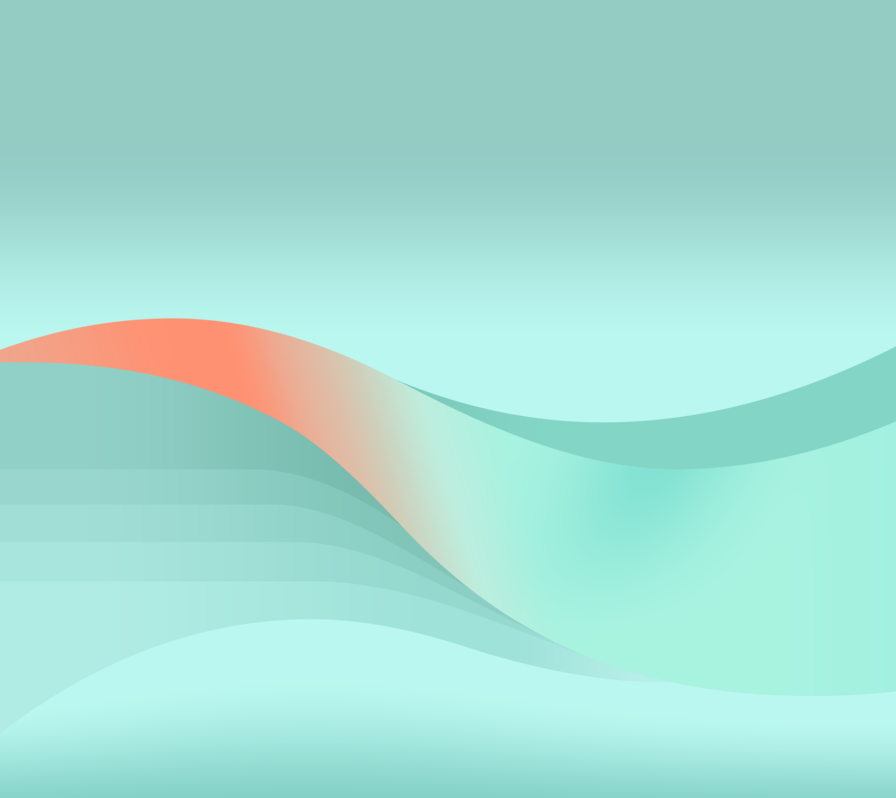
Give the GLSL for this background, as a Shadertoy shader.

```glsl
// Cubic between two knots (x, height, slope), held flat outside them
float bend(float x, vec3 a, vec3 b) {
    float w = b.x - a.x;
    float t = clamp((x - a.x) / w, 0.0, 1.0);
    float s = 1.0 - t;
    return s * s * ((1.0 + 2.0 * t) * a.y + t * w * a.z)
         + t * t * ((1.0 + 2.0 * s) * b.y - s * w * b.z);
}

float ribbonTop(float x) {
    vec3 crest = vec3(0.193, 0.601, 0.0);
    vec3 fall = vec3(0.443, 0.5235, -0.59);
    vec3 trough = vec3(0.755, 0.412, 0.0);
    if (x < crest.x) return bend(x, vec3(0.0, 0.5616, 0.41), crest);
    if (x < fall.x) return bend(x, crest, fall);
    if (x < trough.x) return bend(x, fall, trough);
    return bend(x, trough, vec3(1.0, 0.472, 0.48));
}

float ribbonBottom(float x) {
    vec3 shoulder = vec3(0.3125, 0.472, -0.6);
    vec3 steep = vec3(0.449, 0.34, -1.2);
    vec3 foot = vec3(0.586, 0.2155, -0.65);
    vec3 trough = vec3(0.911, 0.1276, 0.0);
    if (x < shoulder.x) return bend(x, vec3(0.0, 0.546, 0.02), shoulder);
    if (x < steep.x) return bend(x, shoulder, steep);
    if (x < foot.x) return bend(x, steep, foot);
    if (x < trough.x) return bend(x, foot, trough);
    return bend(x, trough, vec3(1.0, 0.1334, 0.13));
}

float bandTop(float x) {
    vec3 trough = vec3(0.673, 0.4707, 0.0);
    if (x < trough.x) return bend(x, vec3(0.443, 0.5235, -0.46), trough);
    return bend(x, trough, vec3(1.0, 0.566, 0.57));
}

float hillTop(float x) {
    vec3 crest = vec3(0.349, 0.224, 0.0);
    vec3 fall = vec3(0.521, 0.189, -0.36);
    if (x < crest.x) return bend(x, vec3(0.0, 0.081, 0.86), crest);
    if (x < fall.x) return bend(x, crest, fall);
    return bend(x, fall, vec3(0.742, 0.145, 0.0));
}

// Smooth coverage of the area below a height
float below(float height, float y) {
    float soft = 0.9 / iResolution.y;
    return smoothstep(-soft, soft, height - y);
}

vec3 ribbonColor(vec2 p) {
    float u = p.x + 0.27 * (p.y - 0.5);
    vec3 c = mix(vec3(0.94, 0.65, 0.55), vec3(1.0, 0.57, 0.45), smoothstep(0.0, 0.22, u));
    c = mix(c, vec3(0.90, 0.71, 0.62), smoothstep(0.27, 0.36, u));
    c = mix(c, vec3(0.80, 0.82, 0.74), smoothstep(0.34, 0.43, u));
    c = mix(c, vec3(0.75, 0.93, 0.87), smoothstep(0.40, 0.48, u));
    c = mix(c, vec3(0.66, 0.95, 0.88), smoothstep(0.45, 0.56, u));
    // Cool slanted shade under the trough
    float across = (p.x - 0.73 + 0.4 * (0.41 - p.y)) / 0.09;
    float shade = exp(-across * across) * smoothstep(0.19, 0.43, p.y);
    c = mix(c, vec3(0.51, 0.885, 0.825), shade);
    return mix(c, vec3(0.63, 0.94, 0.88), 0.7 * smoothstep(0.85, 1.0, p.x));
}

// Stepped terraces that sweep down into the ribbon
vec3 terraceColor(vec2 p) {
    vec3 c = vec3(0.0);
    for (int i = 0; i < 5; i++) {
        float n = float(i);
        vec3 lit = mix(vec3(0.57, 0.815, 0.78), vec3(0.69, 0.925, 0.89), n / 4.0);
        vec3 dim = mix(vec3(0.47, 0.735, 0.685), vec3(0.62, 0.885, 0.85), n / 4.0);
        vec3 tone = mix(lit, dim, smoothstep(0.08, 0.42 + 0.03 * n, p.x));
        float k = n - 1.0;
        float end = 0.449 + 0.07 * k + 0.0045 * k * k;
        float edge = bend(p.x, vec3(0.28 + 0.024 * k, 0.412 - 0.043 * k - 0.0013 * k * k, 0.0),
                          vec3(end, ribbonBottom(end), -0.8 + 0.14 * k));
        c = mix(c, tone, i == 0 ? 1.0 : below(edge, p.y));
    }
    return mix(c, vec3(0.72, 0.94, 0.91), smoothstep(0.55, 0.75, p.x));
}

void mainImage(out vec4 fragColor, in vec2 fragCoord) {
    vec2 p = fragCoord / iResolution.xy;
    vec3 pale = vec3(0.73, 0.97, 0.94);

    // Sky
    vec3 color = mix(vec3(0.58, 0.80, 0.77), pale, 1.0 - smoothstep(0.56, 0.82, p.y));

    // Band behind the ribbon, then the ribbon
    vec3 band = mix(vec3(0.48, 0.79, 0.73), vec3(0.515, 0.835, 0.775), smoothstep(0.44, 0.62, p.x));
    color = mix(color, band, below(bandTop(p.x), p.y));
    color = mix(color, ribbonColor(p), below(ribbonTop(p.x), p.y));

    // Terraces
    float underside = ribbonBottom(p.x);
    color = mix(color, terraceColor(p), below(underside, p.y));

    // Hill, darkening toward the floor
    float lean = (p.x - 0.35) / 0.3;
    float glow = smoothstep(-0.05, 0.105 + 0.055 * exp(-lean * lean), p.y);
    vec3 hill = mix(vec3(0.48, 0.79, 0.75), pale, glow);
    color = mix(color, hill, below(min(hillTop(p.x), underside), p.y));

    fragColor = vec4(color, 1.0);
}
```
